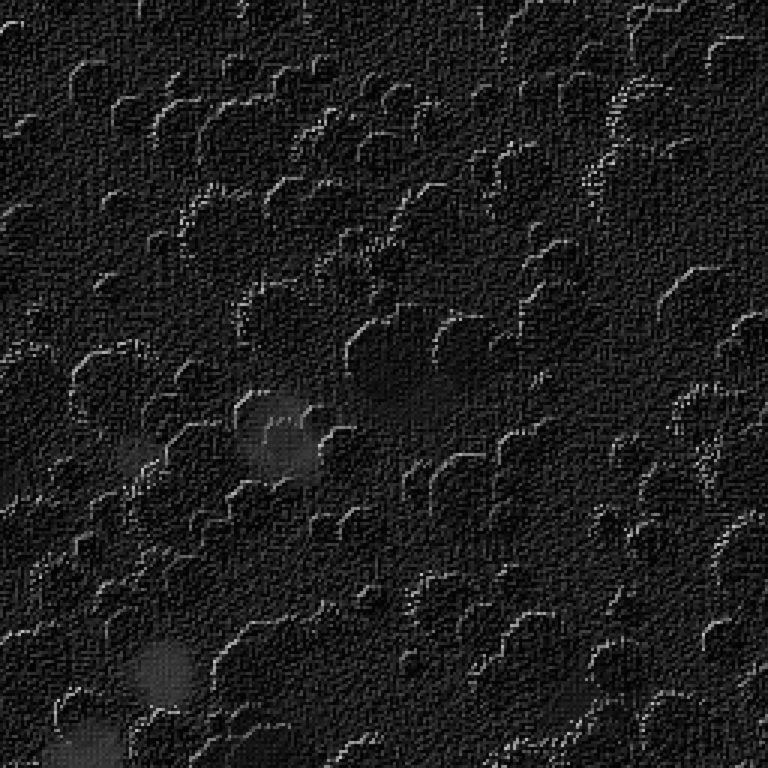
Reproduce this texture procedurally as a Shadertoy shader.

```glsl
const float TEXELS = 256.0;               // mosaic cells across the canvas
const vec2 LIGHT_STEP = vec2(-1.0, 1.0);  // light comes from the upper left
const float BASE_GRAY = 0.102;
const float GRAIN_RELIEF = 0.22;
const float SPECK_RELIEF = 0.09;
const float RIM_RELIEF = 0.52;

float hash(vec2 p) {
    return fract(sin(dot(p, vec2(127.1, 311.7))) * 43758.5453);
}

float valueNoise(vec2 p) {
    vec2 i = floor(p);
    vec2 f = smoothstep(0.0, 1.0, fract(p));
    float low = mix(hash(i), hash(i + vec2(1, 0)), f.x);
    float high = mix(hash(i + vec2(0, 1)), hash(i + vec2(1, 1)), f.x);
    return mix(low, high, f.y);
}

float octagonLength(vec2 d) {
    vec2 a = abs(d);
    return max(max(a.x, a.y), 0.72 * (a.x + a.y));
}

// Scattered tilted octagons: steep at the lit rim, fading to zero opposite it
float discHeight(vec2 uv, float scale, float presence, float seed, float jitter) {
    vec2 p = uv * scale;
    vec2 home = floor(p);
    vec2 lightDir = normalize(LIGHT_STEP);
    float height = 0.0;
    for (int y = -1; y <= 1; y++) {
        for (int x = -1; x <= 1; x++) {
            vec2 id = home + vec2(x, y);
            if (hash(id + seed) > presence) continue;
            vec2 center = id + vec2(hash(id + seed + 3.1), hash(id + seed + 7.7));
            float radius = mix(0.28, 0.62, hash(id + seed + 11.3));
            float roughness = mix(0.06, 0.6, smoothstep(0.3, 0.9, hash(id + seed + 17.9)));
            vec2 d = (p - center) / radius;
            float inside = step(octagonLength(d) + roughness * jitter, 1.0);
            float tilt = 0.5 + 0.5 * dot(d, lightDir);
            height = max(height, inside * tilt);
        }
    }
    return height;
}

float reliefHeight(vec2 cell) {
    vec2 uv = (cell + 0.5) / TEXELS;
    float jitter = hash(cell + 41.0) - 0.5;
    float large = discHeight(uv, 10.0, 0.62, 5.0, jitter);
    float small = discHeight(uv, 18.0, 0.3, 63.0, jitter);
    return max(large, 0.8 * small);
}

// Smooth areas, mostly in the lower half
float flatMask(vec2 uv) {
    float cloud = valueNoise(uv * 5.0 + 2.3) * 0.75 + valueNoise(uv * 13.0) * 0.25;
    return smoothstep(0.52, 0.72, cloud) * smoothstep(0.68, 0.42, uv.y);
}

// Soft pale patch with a cloudy outline
float palePatch(vec2 uv, vec2 center, float radius) {
    float wobble = 0.7 * (valueNoise(uv * 22.0) - 0.5);
    return smoothstep(1.1, 0.4, length(uv - center) / radius + wobble);
}

float texelGray(vec2 cell) {
    vec2 uv = (cell + 0.5) / TEXELS;
    float haze = palePatch(uv, vec2(0.37, 0.45), 0.075);
    haze = max(haze, palePatch(uv, vec2(0.21, 0.11), 0.06));
    haze = max(haze, palePatch(uv, vec2(0.11, 0.02), 0.06));
    haze = max(haze, 0.6 * palePatch(uv, vec2(0.18, 0.41), 0.04));
    float smoothArea = max(flatMask(uv), haze);

    float grain = hash(cell) - hash(cell + LIGHT_STEP);
    float speck = hash(cell + 87.0) - 0.5;
    float rim = reliefHeight(cell) - reliefHeight(cell + LIGHT_STEP);
    float glint = mix(0.45, 1.3, hash(cell + 29.0));
    float weave = mod(cell.x, 2.0) * mod(cell.y, 2.0) - 0.25;

    float texture2 = GRAIN_RELIEF * grain + SPECK_RELIEF * speck;
    float gray = BASE_GRAY + texture2 * (1.0 - 0.75 * smoothArea);
    gray += RIM_RELIEF * max(rim, -0.1) * (rim > 0.0 ? glint : 1.0);
    gray += 0.11 * haze + 0.05 * smoothArea * weave;
    return clamp(gray, 0.01, 0.8);
}

void mainImage(out vec4 fragColor, in vec2 fragCoord) {
    vec2 p = fragCoord / iResolution.y * TEXELS - 0.5;
    vec2 cell = floor(p);
    vec2 blend = smoothstep(0.2, 0.8, fract(p));

    // Softly blended mosaic
    float gray = 0.0;
    for (int y = 0; y <= 1; y++) {
        for (int x = 0; x <= 1; x++) {
            vec2 corner = vec2(x, y);
            vec2 weight = mix(1.0 - blend, blend, corner);
            gray += weight.x * weight.y * texelGray(cell + corner);
        }
    }
    fragColor = vec4(vec3(gray), 1.0);
}
```
